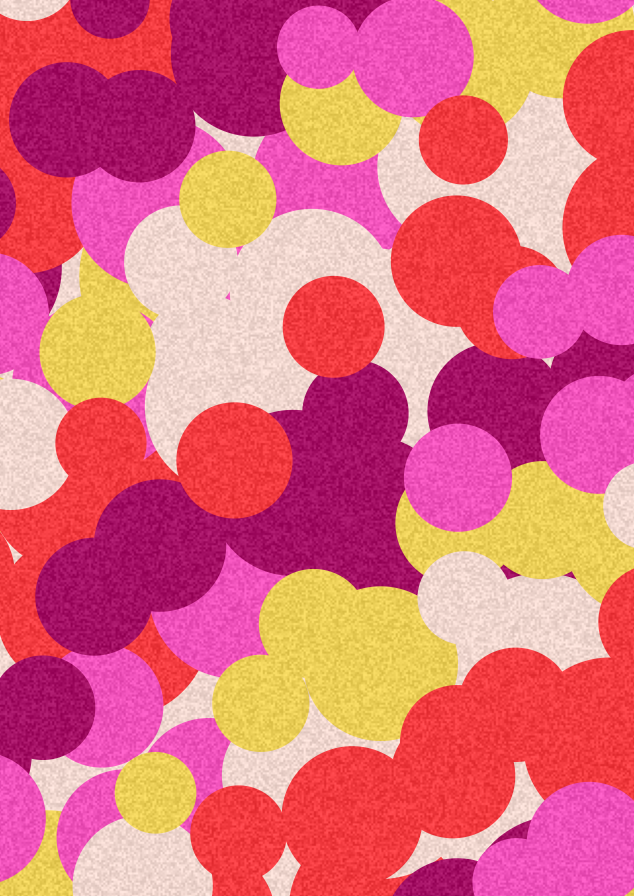
A Shadertoy shader for this pattern:

```glsl
// Overlapping flat discs in five warm colours with a fine paper grain.
#define DISCS 110
#define BIG_RADIUS 0.150
#define SMALL_RADIUS 0.068
#define SIZE_SPREAD 0.18
#define JITTER 0.16
#define MARGIN 0.08
#define GRAIN_SCALE 310.0
#define GRAIN_STRENGTH 0.15
#define SEED 7.0

const vec3 RED    = vec3(0.95, 0.23, 0.25);
const vec3 PLUM   = vec3(0.64, 0.06, 0.39);
const vec3 PINK   = vec3(0.94, 0.32, 0.73);
const vec3 YELLOW = vec3(0.92, 0.81, 0.34);
const vec3 CREAM  = vec3(0.94, 0.84, 0.81);

// Three random values in 0..1 from a 2D point
vec3 hash32(vec2 p) {
    vec3 q = fract(p.xyx * vec3(0.1031, 0.1030, 0.0973));
    q += dot(q, q.yxz + 33.33);
    return fract((q.xxy + q.yzz) * q.zyx);
}

// Smooth value noise for the grain
float valueNoise(vec2 p) {
    vec2 cell = floor(p), f = fract(p);
    f = f * f * (3.0 - 2.0 * f);
    float a = hash32(cell).x;
    float b = hash32(cell + vec2(1.0, 0.0)).x;
    float c = hash32(cell + vec2(0.0, 1.0)).x;
    float d = hash32(cell + vec2(1.0, 1.0)).x;
    return mix(mix(a, b, f.x), mix(c, d, f.x), f.y);
}

// Picks a colour by its share of the discs
vec3 discColour(float pick) {
    if (pick < 0.265) return RED;
    if (pick < 0.465) return PLUM;
    if (pick < 0.66) return PINK;
    if (pick < 0.82) return YELLOW;
    return CREAM;
}

void mainImage(out vec4 fragColor, in vec2 fragCoord) {
    vec2 p = fragCoord / iResolution.x;
    vec2 area = vec2(1.0, iResolution.y / iResolution.x) + 2.0 * MARGIN;
    vec3 colour = CREAM;

    // Paint from the large discs at the back to the small ones in front
    for (int i = 0; i < DISCS; i++) {
        float n = float(i);
        vec3 rnd = hash32(vec2(n + 1.0, SEED));

        // Evenly spread sequence, loosened by jitter
        vec2 spread = fract(0.5 + n * vec2(0.75488, 0.56984));
        vec2 centre = spread * area - MARGIN + (rnd.xy - 0.5) * JITTER;

        float radius = mix(BIG_RADIUS, SMALL_RADIUS, n / float(DISCS - 1));
        radius *= 1.0 + SIZE_SPREAD * (2.0 * rnd.z - 1.0);

        float dist = length(p - centre) - radius;
        float cover = clamp(0.5 - dist * iResolution.x, 0.0, 1.0);
        colour = mix(colour, discColour(fract(0.1 + n * 0.61803)), cover);
    }

    // Fine grain over everything
    colour += GRAIN_STRENGTH * (valueNoise(p * GRAIN_SCALE) - 0.5);
    fragColor = vec4(clamp(colour, 0.0, 1.0), 1.0);
}
```
